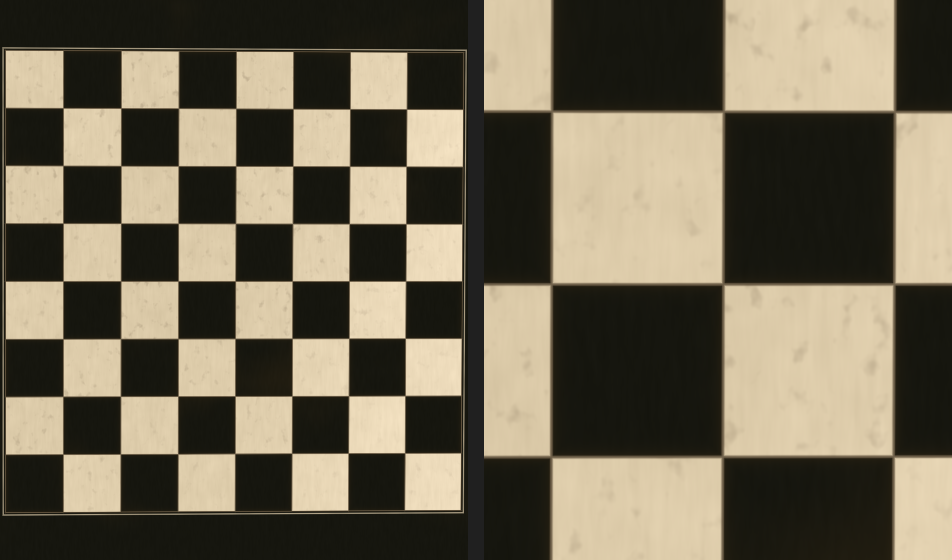
Left: the whole. Right: its middle third, enlarged.
Reproduce this pattern procedurally as a Shadertoy shader.

```glsl
// Worn cream and black checkerboard inside a thin pale frame, on a dark panel.

#define SQUARES 8.0
#define CENTER vec2(0.4212, 0.4974)
#define PITCH vec2(0.1020, 0.1027)
#define FRAME_GAP 0.0042
#define FRAME_HALF_WIDTH 0.0011
#define LINE_HALF_WIDTH 0.0007
#define MOTTLE 0.10
#define CREAM vec3(0.868, 0.800, 0.668)
#define BRIGHT_CREAM vec3(0.945, 0.875, 0.750)
#define BLACK vec3(0.085, 0.085, 0.057)
#define WARM_BLACK vec3(0.160, 0.130, 0.070)
#define BROWN vec3(0.380, 0.310, 0.225)

vec2 hash22(vec2 p) {
    vec3 q = fract(p.xyx * vec3(0.1031, 0.1030, 0.0973));
    q += dot(q, q.yzx + 33.33);
    return fract((q.xx + q.yz) * q.zy);
}

float gradientDot(vec2 corner, vec2 offset) {
    return dot(hash22(corner) * 2.0 - 1.0, offset);
}

// Gradient noise, roughly -0.7 to 0.7
float noise(vec2 p) {
    vec2 i = floor(p), f = fract(p);
    vec2 w = f * f * f * (f * (f * 6.0 - 15.0) + 10.0);
    vec2 e = vec2(0.0, 1.0);
    return mix(mix(gradientDot(i, f), gradientDot(i + e.yx, f - e.yx), w.x),
               mix(gradientDot(i + e.xy, f - e.xy), gradientDot(i + 1.0, f - 1.0), w.x), w.y);
}

float fbm(vec2 p) {
    float sum = 0.0, amplitude = 1.0;
    for (int i = 0; i < 3; i++) {
        sum += amplitude * noise(p);
        p = p * 2.03 + 17.3;
        amplitude *= 0.5;
    }
    return sum;
}

// Board coordinates in squares, with a slight keystone
vec2 boardCoord(vec2 p) {
    vec2 c = p - CENTER;
    c = vec2(c.x - c.y * (0.003 + 0.008 * c.x), c.y * (1.0 + 0.012 * c.x));
    c /= PITCH;
    c.x += 0.002 * c.x * c.x;
    return c;
}

// Coverage of a band around distance zero
float band(float d, float halfWidth, float aa) {
    return 1.0 - smoothstep(halfWidth - aa, halfWidth + aa, abs(d));
}

// Pale paint: light from the right, a tone per square, blotches and streaks
vec3 creamPaint(vec2 p, vec2 square) {
    vec2 tone = hash22(square + 40.0);
    float glow = smoothstep(0.30, 0.88, p.x - 0.12 * p.y + 0.06 * fbm(p * 12.0));
    vec3 color = mix(CREAM, BRIGHT_CREAM, glow);
    vec2 q = p + tone * 7.0;
    float blotch = smoothstep(0.15, 0.75, fbm(q * vec2(65.0, 52.0)));
    float wear = mix(1.0, 0.45, glow) * (0.6 + 0.5 * p.y) * (0.6 + 0.8 * tone.y);
    color -= MOTTLE * blotch * wear * vec3(1.0, 1.0, 0.9);
    color += 0.025 * fbm(q * vec2(150.0, 24.0)) + 0.022 * fbm(q * 28.0);
    return color + 0.025 * (tone.x - 0.5);
}

// Dark paint: faint warm patches and fine vertical grain
vec3 blackPaint(vec2 p) {
    float warmth = smoothstep(0.1, 0.9, fbm(p * 5.0 + 3.0));
    return mix(BLACK, WARM_BLACK, 0.6 * warmth) + 0.009 * fbm(p * vec2(190.0, 40.0));
}

void mainImage(out vec4 fragColor, in vec2 fragCoord) {
    vec2 p = fragCoord / iResolution.xy * vec2(0.836, 1.0);
    float aa = max(0.7 / iResolution.y, 0.0011);
    vec2 cell = boardCoord(p);

    // Signed distances to the square edges and the board border
    vec2 edge = (abs(fract(cell * 0.5 - 0.25) - 0.5) * 2.0 - 0.5) * PITCH;
    vec2 outside = (abs(cell) - 0.5 * SQUARES) * PITCH;
    float border = max(outside.x, outside.y);
    float inside = 1.0 - smoothstep(-aa, aa, border);

    // Alternating squares
    vec2 side = clamp(edge / aa, -1.0, 1.0);
    float light = (0.5 - 0.5 * side.x * side.y) * inside;
    vec3 dark = blackPaint(p);

    // Warm fringe and brown lines along the edges
    float nearest = min(abs(edge.x), abs(edge.y));
    float lineDistance = border > -0.5 * PITCH.x ? min(nearest, abs(border)) : nearest;
    float boardMask = 1.0 - smoothstep(0.0, 0.003, border);
    float fringe = exp(-lineDistance / 0.0035) * boardMask;
    dark = mix(dark, WARM_BLACK, 0.85 * fringe);
    vec3 color = mix(dark, creamPaint(p, floor(cell)), light);
    float worn = 0.6 + 0.25 * noise(p * 45.0);
    color = mix(color, BROWN, band(lineDistance, LINE_HALF_WIDTH, aa) * boardMask * worn);

    // Pale frame just outside the board
    float frame = band(border - FRAME_GAP, FRAME_HALF_WIDTH, aa);
    float frameWear = 0.85 + 0.2 * noise(p * 30.0 + 9.0);
    color = mix(color, CREAM * 0.88, frame * frameWear);

    fragColor = vec4(clamp(color, 0.0, 1.0), 1.0);
}
```
